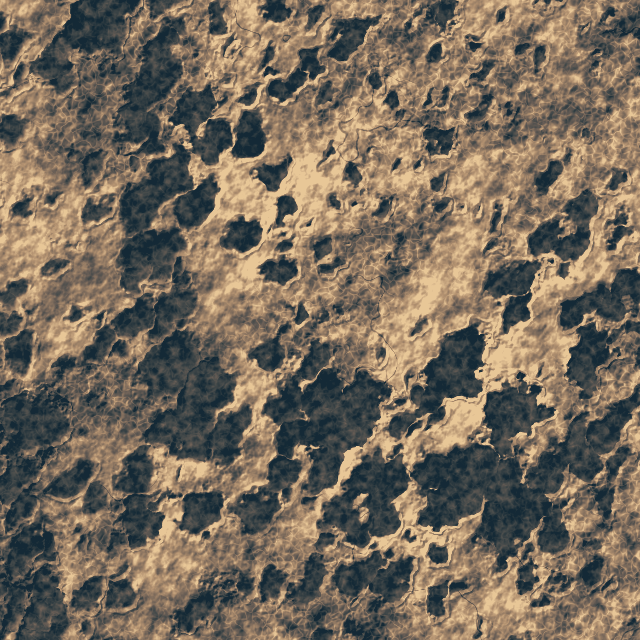
This texture is drawn by a Shadertoy shader. Its source:

```glsl
// Weathered tan crust with small dark ragged pits, craters and fine mottling.
// Scattered, warped ellipses carve a height field that is lit from the upper
// left; the summed tone is then coloured by a six-step ramp.

const vec2 GRAIN_DIR = vec2(0.53, 0.85);
const vec2 LIGHT_DIR = vec2(-0.64, 0.77);
const vec3 RAMP[6] = vec3[6](
    vec3(0.15, 0.21, 0.24), vec3(0.27, 0.29, 0.29), vec3(0.40, 0.36, 0.33),
    vec3(0.55, 0.46, 0.38), vec3(0.70, 0.57, 0.44), vec3(0.85, 0.72, 0.55));

float hash(vec2 p) {
    return fract(sin(dot(p, vec2(127.1, 311.7))) * 43758.5453);
}

vec2 hash2(vec2 p) {
    return vec2(hash(p), hash(p + 41.3));
}

float noise(vec2 p) {
    vec2 i = floor(p), f = fract(p);
    f = f * f * (3.0 - 2.0 * f);
    return mix(mix(hash(i), hash(i + vec2(1, 0)), f.x),
               mix(hash(i + vec2(0, 1)), hash(i + vec2(1, 1)), f.x), f.y);
}

// Fractal noise, normalised to 0..1
float fbm(vec2 p, int octaves) {
    float sum = 0.0, total = 0.0, amp = 0.5;
    for (int i = 0; i < octaves; i++) {
        sum += amp * noise(p);
        total += amp;
        amp *= 0.5;
        p = mat2(1.6, 1.2, -1.2, 1.6) * p + 7.9;
    }
    return sum / total;
}

// Coordinates along and across the diagonal grain, stretched along it
vec2 toGrain(vec2 p, float stretch) {
    vec2 across = vec2(-GRAIN_DIR.y, GRAIN_DIR.x);
    return vec2(dot(p, GRAIN_DIR) / stretch, dot(p, across) * stretch);
}

// Signed distance to scattered ellipses, one at most per cell
float pits(vec2 p, float cells, float density, float seed) {
    vec2 q = p * cells, id = floor(q);
    float d = 0.45;
    for (int j = -1; j <= 1; j++)
    for (int i = -1; i <= 1; i++) {
        vec2 cell = id + vec2(i, j), key = cell + seed;
        vec2 r = toGrain(q - cell - 0.2 - 0.6 * hash2(key), 1.25);
        float radius = mix(0.12, 0.4, hash(key + 17.7));
        if (hash(key + 5.1) < density) d = min(d, length(r) - radius);
    }
    return d / cells;
}

// Gap between the nearest two cell points: zero on the crackle lines
float crackle(vec2 p) {
    vec2 id = floor(p);
    float near = 9.0, next = 9.0;
    for (int j = -1; j <= 1; j++)
    for (int i = -1; i <= 1; i++) {
        vec2 cell = id + vec2(i, j);
        float d = length(cell + hash2(cell) - p);
        next = min(next, max(near, d));
        near = min(near, d);
    }
    return next - near;
}

// Ragged union of specks, small pits, broken clumps and ring craters
float pitDistance(vec2 p) {
    vec2 wobble = vec2(fbm(p * 34.0, 4), fbm(p * 34.0 + 31.7, 4)) - 0.5;
    vec2 w = p + 0.045 * wobble;
    float ragged = fbm(p * 38.0 + 11.0, 4) - 0.5;
    float speck = pits(w, 30.0, 0.2, 23.0);
    float small = pits(w, 17.0, 0.48, 3.0) + 0.015 * ragged;
    float clump = pits(w, 8.0, 0.3, 57.0) + 0.07 * ragged + 0.002;
    float ring = abs(pits(w, 6.0, 0.35, 91.0) + 0.022) - 0.007;
    ring += 0.035 * (noise(p * 21.0) - 0.35);
    float cluster = 0.06 * (fbm(p * 4.5 + 2.6, 2) - 0.5);
    return min(speck, min(min(small, clump), ring) + cluster);
}

float height(vec2 p, float d) {
    float swell = 0.032 * fbm(toGrain(p, 1.15) * 7.0, 6);
    float rim = 0.0028 * noise(p * 26.0) * exp(-pow((d - 0.008) / 0.006, 2.0));
    return swell + rim + 0.0045 * smoothstep(-0.01, 0.009, d);
}

vec3 rampColor(float tone) {
    float x = clamp(tone * 6.0 - 0.5, -0.6, 5.4);
    int i = clamp(int(floor(x)), 0, 4);
    return mix(RAMP[i], RAMP[i + 1], x - float(i));
}

void mainImage(out vec4 fragColor, in vec2 fragCoord) {
    vec2 p = fragCoord / min(iResolution.x, iResolution.y);

    // Relief from the slope towards the light
    float stepSize = 0.003;
    vec2 lit = p + LIGHT_DIR * stepSize;
    float d = pitDistance(p);
    float slope = (height(p, d) - height(lit, pitDistance(lit))) / stepSize;
    float relief = clamp(slope, -0.35, 0.22);

    // Broad stains, fine grain, shadow gathering on the left
    float broad = fbm(toGrain(p, 1.3) * 5.0 + 13.0, 4) - 0.5;
    float grain = fbm(toGrain(p, 1.05) * 85.0, 3) - 0.5;
    float stained = 1.0 - smoothstep(-0.12, 0.14, broad);
    float shade = 1.0 - smoothstep(0.1, 0.6, p.x + 0.8 * (fbm(p * 4.0, 3) - 0.5));

    // Mottling: dark blotches parted by a light net, strongest in the stains
    vec2 bent = p * 85.0 + 0.9 * vec2(noise(p * 110.0), noise(p * 110.0 + 9.0));
    float net = 0.5 - smoothstep(0.0, 0.4, crackle(bent));
    float blotch = smoothstep(0.46, 0.66, fbm(p * 62.0 + 5.0, 3));
    float mottle = (0.2 * net - 0.22 * blotch) * mix(0.25, 1.0, stained);
    float halo = 1.0 - smoothstep(0.0, 0.016, d);
    float surface = 0.73 + 0.95 * broad + 0.7 * grain + mottle
                  + 0.9 * relief - 0.14 * shade - 0.09 * halo;

    // Sparse hairline cracks
    float hairline = 1.0 - smoothstep(0.001, 0.006, abs(fbm(p * 6.0 + 71.0, 5) - 0.5));
    surface -= 0.3 * hairline * smoothstep(0.55, 0.7, noise(p * 5.0 + 23.0));

    // Lumpy dark crust inside the pits, with softer edges in the shade
    float lumps = fbm(p * 95.0 + 4.0, 3) - 0.5;
    float crust = 0.14 + 0.65 * lumps + 0.08 * net + 0.35 * relief;
    float softness = mix(0.0022, 0.01, shade * noise(p * 12.0 + 3.0));
    float inPit = 1.0 - smoothstep(-softness, softness, d);
    fragColor = vec4(rampColor(mix(surface, crust, inPit)), 1.0);
}
```
